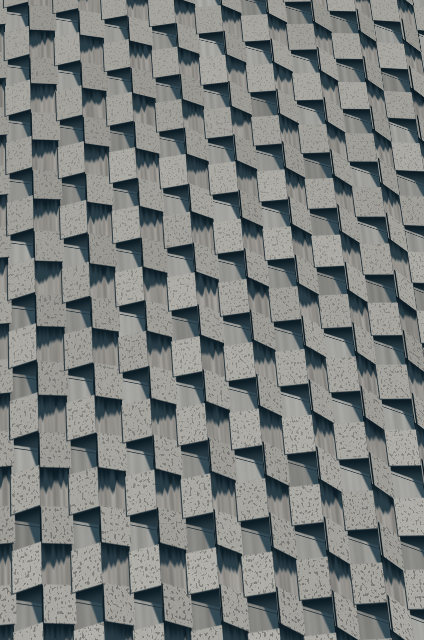
A Shadertoy shader for this pattern:

```glsl
// A sunlit facade of speckled stone panels in a checkerboard of two folds:
// broad panels with dark soffits over windows, and slanted ones over ribbed wall.
// A perspective warp gives lattice coordinates; sheared boxes make the panels.

#define COLUMN_PITCH 0.073    // column width at the top, in canvas heights
#define ROW_GROWTH   0.0492   // logarithmic growth of the rows downward
#define BROAD_HEIGHT 0.265    // half heights of the panels, in rows
#define SLANT_HEIGHT 0.24
#define GRAIN_SCALE  23.0
#define GRAIN_DEPTH  0.30
#define RIB_COUNT    17.0
#define STONE   vec3(0.665, 0.662, 0.640)
#define PLASTER vec3(0.590, 0.580, 0.560)
#define SHADE   vec3(0.130, 0.190, 0.220)
#define DEEP    vec3(0.050, 0.110, 0.140)

float hash(vec2 cell) {
    uvec2 k = uvec2(ivec2(cell) + 4096) * uvec2(1597u, 3571u);
    uint n = (k.x ^ k.y) * 747796405u;
    n = (n ^ (n >> 15)) * 277803737u;
    return float((n ^ (n >> 13)) & 65535u) / 65535.0;
}

float cornerSlope(vec2 cell, vec2 offset) {
    float angle = 6.28318 * hash(cell);
    return dot(vec2(cos(angle), sin(angle)), offset);
}

float gradientNoise(vec2 p) {
    vec2 i = floor(p), f = p - i, w = f * f * (3.0 - 2.0 * f);
    vec2 o = vec2(0.0, 1.0);
    return mix(mix(cornerSlope(i, f), cornerSlope(i + o.yx, f - o.yx), w.x),
               mix(cornerSlope(i + o, f - o), cornerSlope(i + 1.0, f - 1.0), w.x), w.y);
}

// Lattice column and row in xy, local screen slope of a row in z.
vec3 facade(vec2 p) {
    float dx = p.x - 0.2515 - 0.0725 * p.y;
    float slope = 0.165 - 0.13 * p.y;
    float y = p.y - dx * (slope + 0.115 * dx);
    float s = dx / (COLUMN_PITCH + 0.0172 * p.y);
    return vec3(s * (1.0 + 0.0105 * s),
                log(1.0 + 0.645 * y) / ROW_GROWTH - 0.234, slope + 0.23 * dx);
}

float box(vec2 d, vec2 halfSize, float blur) {
    vec2 inside = smoothstep(-blur, blur, halfSize - abs(d));
    return inside.x * inside.y;
}

vec3 stone(vec2 d, vec2 cell, float seed, float height) {
    vec2 g = d * GRAIN_SCALE + 37.0 * cell + seed;
    float grain = gradientNoise(g) + 0.5 * gradientNoise(g * 1.7 + 9.0);
    float chips = smoothstep(0.08, 0.42, grain);
    float tone = 0.97 + 0.08 * (hash(cell + seed) - 0.5) + 0.05 * height;
    return STONE * (tone + 0.07 * grain - GRAIN_DEPTH * chips * (0.45 + 0.7 * height));
}

void mainImage(out vec4 fragColor, in vec2 fragCoord) {
    vec2 p = fragCoord / iResolution.y;
    p.y = 1.0 - p.y;
    vec3 f = facade(p);
    float blur = 0.7 / (iResolution.y * 0.085);

    // Broad panels, centred on whole columns and rows
    float colA = round(f.x), duA = f.x - colA;
    float shearA = 0.85 * (-0.17 + 0.045 * colA - f.z);
    float qA = f.y - shearA * duA;
    vec2 cellA = vec2(colA, round(qA));
    vec2 dA = vec2(duA, qA - cellA.y);
    vec2 sizeA = vec2(0.275 + 0.01 * clamp(colA, -4.0, 4.0), BROAD_HEIGHT);

    // Slanted panels, half a step across and down
    vec2 b = f.xy - vec2(0.53, 0.46);
    float colB = round(b.x), duB = b.x - colB;
    float shearB = 0.85 * (0.36 + 0.11 * colB - f.z);
    float qB = b.y - shearB * duB;
    vec2 cellB = vec2(colB, round(qB));
    vec2 dB = vec2(duB, qB - cellB.y);
    vec2 sizeB = vec2(0.225 - 0.015 * clamp(colB, -4.0, 5.0), SLANT_HEIGHT);

    // Ribbed wall with a frayed shadow below each slanted panel
    float rib = gradientNoise(vec2(f.x * RIB_COUNT, f.y * 0.7));
    float acrossB = clamp(duB / sizeB.x * 0.5 + 0.5, 0.0, 1.0);
    float belowB = fract(qB - SLANT_HEIGHT);
    float reach = 0.33 - 0.16 * acrossB + 0.13 * rib;
    float shadow = 1.0 - smoothstep(reach - 0.05, reach + 0.04, belowB);
    vec3 wall = PLASTER * (0.97 + 0.25 * rib);
    vec3 shadowColor = mix(DEEP, SHADE * 1.25, smoothstep(0.0, 0.22, belowB + 0.15 * rib));
    vec3 color = mix(wall, shadowColor, shadow);

    // Windows: curtain, diagonal shadow, frame and dark soffit
    float acrossA = duA / sizeA.x * 0.5 + 0.5;
    float belowA = fract(qA - BROAD_HEIGHT);
    float soffitEdge = 0.07 + 0.18 * acrossA;
    float drop = belowA - soffitEdge;
    float room = hash(vec2(colA, floor(qA - BROAD_HEIGHT)) + 71.0);
    float pleat = gradientNoise(vec2(f.x * RIB_COUNT * 0.6, f.y * 0.4 + 20.0));
    vec3 pane = vec3(0.61, 0.61, 0.595) * (0.82 + 0.24 * room + 0.14 * pleat);
    float diagonal = 0.62 + 0.9 * drop + 0.12 * (room - 0.5);
    pane = mix(pane, SHADE * 1.5, smoothstep(-0.05, 0.05, acrossA - diagonal));
    pane = mix(pane, SHADE, 0.8 * (1.0 - smoothstep(0.0, blur, abs(drop - 0.04))));
    pane = mix(pane, DEEP, smoothstep(0.46, 0.49, abs(acrossA - 0.5)));
    vec3 soffit = mix(DEEP, SHADE * 1.15, smoothstep(0.02, 0.2, belowA));
    pane = mix(soffit, pane, smoothstep(-blur, blur, drop));
    color = mix(color, pane, smoothstep(-blur, blur, sizeA.x - abs(duA)));

    // Panels over their dark left edges
    color = mix(color, DEEP, box(dB + vec2(0.028, -0.012), sizeB, blur));
    color = mix(color, stone(dB, cellB, 11.0, p.y) * 0.95, box(dB, sizeB, blur));
    color = mix(color, SHADE, box(dA + vec2(0.018, -0.012), sizeA, blur));
    color = mix(color, stone(dA, cellA, 3.0, p.y), box(dA, sizeA, blur));
    fragColor = vec4(color, 1.0);
}
```
